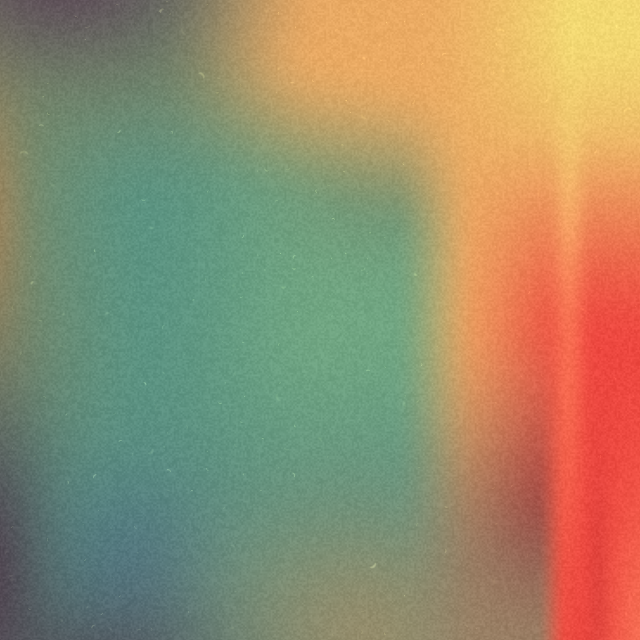
Reproduce this background procedurally as a WebGL 2 fragment shader.

```glsl
#version 300 es
precision highp float;
// Faded film backdrop: teal haze, amber top, red light leak, grain and dust.

#define GRAIN_SCALE 370.0
#define GRAIN_AMOUNT 0.060
#define DUST_CELLS 15.0
#define DUST_CHANCE 0.36
#define DUST_AMOUNT 0.17
#define LEAK_EDGE 0.867
#define LEAK_STREAK 0.890

uniform vec2 u_resolution;
out vec4 outColor;

const vec3 TEAL   = vec3(0.36, 0.58, 0.51);
const vec3 GREEN  = vec3(0.44, 0.65, 0.51);
const vec3 SAGE   = vec3(0.46, 0.54, 0.42);
const vec3 BLUE   = vec3(0.31, 0.46, 0.51);
const vec3 OLIVE  = vec3(0.58, 0.55, 0.42);
const vec3 AMBER  = vec3(0.92, 0.67, 0.39);
const vec3 YELLOW = vec3(0.95, 0.85, 0.45);
const vec3 RED    = vec3(0.93, 0.28, 0.25);
const vec3 TAN    = vec3(0.60, 0.51, 0.40);
const vec3 MAROON = vec3(0.58, 0.30, 0.28);
const vec3 PLUM   = vec3(0.31, 0.23, 0.29);
const vec3 CORAL  = vec3(0.98, 0.50, 0.36);

float hash(vec2 p) {
  vec3 q = fract(vec3(p.xyx) * 0.1031);
  q += dot(q, q.yzx + 33.33);
  return fract((q.x + q.y) * q.z);
}

float valueNoise(vec2 p) {
  vec2 i = floor(p), f = fract(p);
  f = f * f * (3.0 - 2.0 * f);
  vec2 e = vec2(1.0, 0.0);
  return mix(mix(hash(i), hash(i + e.xy), f.x),
             mix(hash(i + e.yx), hash(i + e.xx), f.x), f.y);
}

// Soft elliptical spot: 1 at the centre, fading to 0.
float glow(vec2 p, vec2 centre, vec2 radius) {
  vec2 d = (p - centre) / radius;
  return exp(-dot(d, d));
}

// Cool haze with dark corners on the left.
vec3 coolHaze(vec2 p) {
  vec3 c = mix(TEAL, GREEN, smoothstep(0.22, 0.52, p.x) * smoothstep(0.15, 0.5, p.y));
  c = mix(c, SAGE, 0.9 * smoothstep(0.66, 0.92, p.y));
  c = mix(c, SAGE, 0.8 * (1.0 - smoothstep(0.0, 0.24, p.x)) * smoothstep(0.15, 0.5, p.y));
  c = mix(c, SAGE, 0.7 * glow(p, vec2(0.62, 0.73), vec2(0.18, 0.12)));
  c = mix(c, BLUE, 0.9 * glow(p, vec2(0.21, 0.1), vec2(0.14, 0.17)));
  c = mix(c, OLIVE, glow(p, vec2(0.58, 0.0), vec2(0.24, 0.21)));
  c = mix(c, vec3(0.66, 0.51, 0.34), 0.75 * glow(p, vec2(-0.02, 0.66), vec2(0.06, 0.24)));
  c = mix(c, PLUM, 0.9 * glow(p, vec2(-0.03, 0.1), vec2(0.11, 0.27)));
  return mix(c, PLUM, 0.6 * glow(p, vec2(0.15, -0.05), vec2(0.2, 0.11)));
}

// Warm side: yellow above, red in the middle, brown below.
vec3 warmSide(vec2 p) {
  vec3 c = mix(AMBER, YELLOW, smoothstep(0.64, 0.95, p.x) * smoothstep(0.66, 0.97, p.y));
  float redness = smoothstep(0.67, 0.92, p.x) * (1.0 - smoothstep(0.45, 0.82, p.y));
  c = mix(c, RED, redness);
  vec3 brown = mix(TAN, MAROON, glow(p, vec2(0.86, 0.25), vec2(0.1, 0.17)));
  float shade = (1.0 - smoothstep(0.1, 0.52, p.y))
              * (1.0 - smoothstep(LEAK_EDGE - 0.03, LEAK_EDGE + 0.018, p.x));
  return mix(c, brown, shade);
}

// Vertical light leak inside the red band.
vec3 lightLeak(vec3 c, vec2 p) {
  float streak = exp(-pow((p.x - LEAK_STREAK) / 0.023, 2.0));
  streak *= smoothstep(0.0, 0.5, p.y) * (1.0 - 0.85 * smoothstep(0.62, 0.88, p.y));
  c += vec3(0.04, 0.13, 0.06) * streak;
  c = mix(c, CORAL, 0.7 * glow(p, vec2(1.01, -0.03), vec2(0.055, 0.24)));
  return c - vec3(0.05, 0.03, 0.02) * glow(p, vec2(0.935, 0.08), vec2(0.018, 0.2));
}

// Small turned flecks, at most one per cell, gathered in drifts.
float dust(vec2 p) {
  float drift = 0.6 + 0.4 * sin(9.0 * p.x + 3.0 * sin(7.0 * p.y)) * sin(11.0 * p.y + 4.0 * p.x);
  float sum = 0.0;
  for (int i = 0; i < 3; i++) {
    float layer = float(i);
    vec2 q = p * DUST_CELLS * (1.0 + 0.7 * layer) + 17.0 * layer;
    vec2 id = floor(q);
    vec2 seed = vec2(hash(id + 3.1), hash(id + 7.7));
    vec2 d = fract(q) - 0.2 - 0.6 * seed;
    float angle = 6.2832 * hash(id + 11.3);
    d = mat2(cos(angle), -sin(angle), sin(angle), cos(angle)) * d;
    d.y += 4.0 * d.x * d.x;
    d.x -= clamp(d.x, -0.07, 0.07) * hash(id + 19.9);
    float fleck = 1.0 - smoothstep(0.0, 0.05, length(d));
    sum += fleck * step(hash(id + 5.3), DUST_CHANCE * drift) * (0.2 + 0.8 * seed.x * seed.x);
  }
  return sum;
}

void main() {
  vec2 p = gl_FragCoord.xy / u_resolution;

  // Warm light wraps the top and right of the haze.
  float side = smoothstep(0.61, 0.75, p.x);
  float top = smoothstep(0.66, 0.92, p.y + 0.25 * (p.x - 0.5)) * smoothstep(0.22, 0.5, p.x);
  vec3 color = mix(coolHaze(p), warmSide(p), 1.0 - (1.0 - side) * (1.0 - top));
  color = mix(color, PLUM + 0.05, 0.9 * glow(p, vec2(0.1, 1.04), vec2(0.22, 0.14)));
  color = lightLeak(color, p);

  // Film texture.
  float grain = valueNoise(p * GRAIN_SCALE) - 0.5;
  grain += 0.25 * (valueNoise(p * GRAIN_SCALE * 0.55 + 40.0) - 0.5);
  color += GRAIN_AMOUNT * grain;
  color += DUST_AMOUNT * dust(p) * vec3(0.9, 0.9, 0.6) * (1.0 - 0.6 * side);
  outColor = vec4(clamp(color, 0.0, 1.0), 1.0);
}
```
